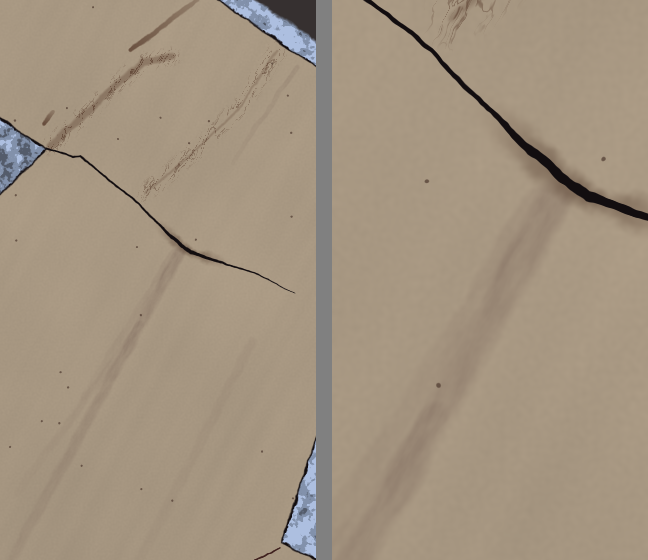
Left: the whole. Right: its middle third, enlarged.
A WebGL 2 fragment shader for this texture:

```glsl
#version 300 es
precision highp float;
// A tan plaster wall with a thin dark crack, brown seep marks and faint slanted
// run-off streaks. Distances to segments give the lines, half-planes give the
// flaking blue-grey corners, and gradient noise roughens everything.
uniform vec2 u_resolution;
out vec4 fragColor;

vec2 hash2(vec2 p) {
  vec3 q = fract(p.xyx * vec3(0.1031, 0.1030, 0.0973));
  q += dot(q, q.yzx + 33.33);
  return fract((q.xx + q.yz) * q.zy);
}

float gradientNoise(vec2 p) {
  vec2 i = floor(p), f = p - i, u = f * f * f * (f * (f * 6.0 - 15.0) + 10.0);
  vec2 e = vec2(0, 1);
  float a = dot(hash2(i) * 2.0 - 1.0, f);
  float b = dot(hash2(i + e.yx) * 2.0 - 1.0, f - e.yx);
  float c = dot(hash2(i + e.xy) * 2.0 - 1.0, f - e.xy);
  float d = dot(hash2(i + e.yy) * 2.0 - 1.0, f - e.yy);
  return mix(mix(a, b, u.x), mix(c, d, u.x), u.y);
}

float fbm(vec2 p) {
  float sum = 0.0, amp = 1.0;
  for (int i = 0; i < 4; i++) {
    sum += amp * gradientNoise(p);
    p = mat2(1.6, 1.2, -1.2, 1.6) * p + 7.3;
    amp *= 0.55;
  }
  return sum;
}

// Distance to a segment, and the position along it from 0 to 1.
vec2 segment(vec2 p, vec2 a, vec2 b) {
  float t = clamp(dot(p - a, b - a) / dot(b - a, b - a), 0.0, 1.0);
  return vec2(length(p - mix(a, b, t)), t);
}

// Signed distance to a line, positive on the left of a to b.
float side(vec2 p, vec2 a, vec2 b) {
  vec2 d = normalize(b - a);
  return d.x * (p.y - a.y) - d.y * (p.x - a.x);
}

// Soft streak that fades along its length.
float streak(vec2 p, vec2 a, vec2 b, float width) {
  vec2 s = segment(p, a, b);
  return smoothstep(width, width * 0.4, s.x) * (1.0 - 0.6 * s.y);
}

void main() {
  vec2 p = gl_FragCoord.xy / u_resolution.y;
  float px = 1.0 / u_resolution.y;
  vec2 wobble = vec2(fbm(p * 28.0), fbm(p * 28.0 + 40.0));
  vec2 w = p + wobble * 0.004;
  vec2 run = mat2(0.88, 0.48, -0.48, 0.88) * p; // x across, y along the run-off
  run = vec2(0.88 * p.x - 0.48 * p.y, 0.48 * p.x + 0.88 * p.y);

  // Plaster with broad tone, slanted streaking and fine grain
  vec3 color = vec3(0.655, 0.592, 0.508);
  color *= 1.0 + 0.04 * fbm(p * 3.0) + 0.025 * gradientNoise(run * vec2(45, 3));
  color *= 1.0 + 0.025 * gradientNoise(p * 230.0) + 0.03 * (p.y - 0.5);

  // Run-off streaks
  float grime = 0.9 * streak(w, vec2(0.322, 0.55), vec2(0.02, 0.0), 0.013);
  grime += 0.45 * streak(w, vec2(0.31, 0.55), vec2(0.15, 0.29), 0.009);
  grime += 0.35 * streak(w, vec2(0.45, 0.39), vec2(0.25, 0.0), 0.012);
  grime += 0.6 * streak(w, vec2(0.53, 0.88), vec2(0.415, 0.71), 0.006);
  grime += 0.4 * streak(w, vec2(0.25, 0.42), vec2(0.03, 0.12), 0.010);
  color = mix(color, vec3(0.50, 0.42, 0.37), 0.5 * grime * (0.8 + 0.5 * fbm(run * vec2(90, 30))));

  // Brown seep marks, veined along the run-off
  float left = min(segment(w, vec2(0.306, 0.898), vec2(0.254, 0.889)).x,
               min(segment(w, vec2(0.254, 0.889), vec2(0.195, 0.837)).x,
                   segment(w, vec2(0.195, 0.837), vec2(0.09, 0.738)).x));
  float right = min(segment(w, vec2(0.495, 0.91), vec2(0.43, 0.81)).x,
                min(segment(w, vec2(0.43, 0.81), vec2(0.352, 0.733)).x,
                    segment(w, vec2(0.352, 0.733), vec2(0.26, 0.655)).x));
  float vein = smoothstep(0.07, 0.0, abs(fbm(run * vec2(75, 14) + wobble * 0.5)));
  float seep = 0.35 * smoothstep(0.009, 0.003, left) + 0.45 * vein * smoothstep(0.022, 0.004, min(left, right));
  seep += 0.25 * smoothstep(0.004, 0.0, right);
  seep += 0.75 * streak(w, vec2(0.234, 0.911), vec2(0.352, 1.0), 0.006);
  seep += 0.8 * streak(w, vec2(0.078, 0.779), vec2(0.093, 0.8), 0.005);
  color = mix(color, vec3(0.34, 0.23, 0.17), min(seep, 0.85));

  // Scattered specks
  vec2 cell = floor(p * 22.0), h = hash2(cell + 5.0);
  float speck = length((fract(p * 22.0) - 0.2 - 0.6 * h) / 22.0 + wobble * 0.002);
  color = mix(color, vec3(0.3, 0.22, 0.18), 0.7 * step(0.88, hash2(cell + 71.0).x) * smoothstep(0.0012 + px, 0.0008, speck));

  // Main crack: widest at its knee, thinning to the right
  vec2 path[10] = vec2[10](vec2(0.083, 0.734), vec2(0.104, 0.730), vec2(0.130, 0.721), vec2(0.143, 0.721), vec2(0.195, 0.678),
    vec2(0.247, 0.637), vec2(0.306, 0.577), vec2(0.341, 0.549), vec2(0.456, 0.512), vec2(0.527, 0.477));
  float crack = 1.0;
  for (int i = 0; i < 9; i++) crack = min(crack, segment(p + wobble * 0.003, path[i], path[i + 1]).x);
  float knee = smoothstep(0.09, 0.0, length(p - vec2(0.335, 0.553)));
  float width = 0.0011 * smoothstep(0.54, 0.40, p.x) + 0.0017 * knee;
  color = mix(color, vec3(0.36, 0.27, 0.21), 0.55 * knee * smoothstep(0.014, 0.002, crack + 0.01 * wobble.x));
  color = mix(color, vec3(0.07, 0.05, 0.06), smoothstep(width + px, width - 0.4 * px, crack));
  float spur = segment(w, vec2(0.50, 0.02), vec2(0.455, 0.0)).x;
  color = mix(color, vec3(0.25, 0.13, 0.12), smoothstep(0.001 + px, 0.0005, spur));

  // Flaking painted corners with dark rims
  float leftCorner = min(-side(w, vec2(0, 0.792), vec2(0.085, 0.733)), side(w, vec2(0, 0.651), vec2(0.085, 0.733)));
  float topCorner = side(w, vec2(0.387, 1.0), vec2(0.5625, 0.88));
  float lowCorner = min(side(w, vec2(0.5625, 0.219), vec2(0.501, 0.03)), side(w, vec2(0.501, 0.03), vec2(0.5625, 0.0)));
  float corner = max(leftCorner, max(topCorner, lowCorner));
  float flake = fbm(p * 34.0 + 9.0) + 0.35 * gradientNoise(p * 150.0);
  float pale = leftCorner > -0.01 ? -0.12 : 0.2;
  vec3 paint = mix(vec3(0.33, 0.36, 0.42), vec3(0.51, 0.57, 0.67), smoothstep(-0.35, -0.15, flake + pale));
  paint = mix(paint, vec3(0.68, 0.75, 0.88), smoothstep(0.05, 0.2, flake + pale));
  paint = mix(paint, vec3(0.21, 0.19, 0.19), smoothstep(0.035, 0.042, topCorner + 0.006 * flake));
  float rim = 0.0025 + 0.003 * smoothstep(-0.1, 0.4, flake);
  paint = mix(vec3(0.07, 0.05, 0.06), paint, smoothstep(rim - px, rim + px, corner));
  color = mix(color, paint, smoothstep(-px, px, corner));

  fragColor = vec4(color, 1.0);
}
```
